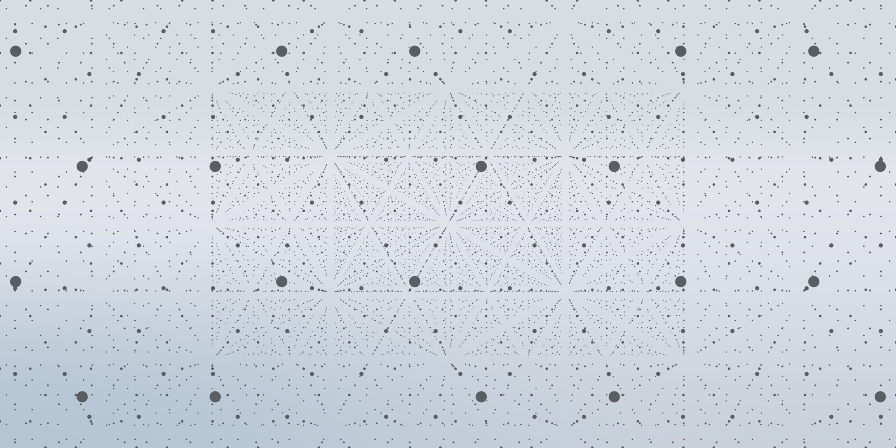
Give the GLSL for this background, as a Shadertoy shader.

```glsl
// Distance to dot pairs in a rectangular repeat, one half of a honeycomb
float pairDistance(vec2 p) {
    vec2 cell = vec2(3.0, sqrt(3.0));
    p -= cell * round(p / cell);
    return length(vec2(abs(p.x) - 0.5, p.y));
}

// Distance to the corners of a honeycomb with unit edges,
// the origin lies halfway along an edge
float honeycombDistance(vec2 p) {
    vec2 offset = vec2(0.75, sqrt(3.0) / 4.0);
    return min(pairDistance(p - offset), pairDistance(p + offset));
}

// Brushed pale metal: soft horizontal bands and a blue lower left corner
vec3 metalBackdrop(vec2 uv) {
    vec3 pale = vec3(0.882, 0.894, 0.922);
    vec3 color = mix(vec3(0.785, 0.815, 0.855), pale, smoothstep(-0.05, 0.58, uv.y));
    color = mix(color, vec3(0.848, 0.868, 0.893), smoothstep(0.6, 0.78, uv.y));
    float corner = 1.0 - smoothstep(0.0, 0.65, length(uv * vec2(0.8, 1.2)));
    return mix(color, vec3(0.69, 0.765, 0.825), 0.85 * corner);
}

void mainImage(out vec4 fragColor, in vec2 fragCoord) {
    vec2 uv = fragCoord / iResolution.xy;
    vec2 p = (fragCoord - 0.5 * iResolution.xy) / iResolution.y;
    float pixel = 1.0 / iResolution.y;

    // Finer layers stop at nested boxes around the centre
    vec2 box = abs(p) / vec2(0.2637, 0.1523);
    float ring = ceil(max(box.x, box.y));
    float layerCount = max(5.0, 15.0 - 3.0 * ring);

    // Evenly stepped honeycomb frequencies interfere into star shapes
    float ink = 0.0;
    for (float layer = 0.0; layer < 12.0; layer++) {
        if (layer >= layerCount) break;
        float frequency = 3.368 + 5.689 * layer;
        float radius = 0.042 / frequency;
        float d = honeycombDistance(p * frequency) / frequency;
        float dot = 1.0 - smoothstep(radius - 0.5 * pixel, radius + 0.5 * pixel, d);
        ink = max(ink, dot * min(1.0, radius / (0.4 * pixel)));
    }

    vec3 color = mix(metalBackdrop(uv), vec3(0.35, 0.37, 0.39), ink);
    fragColor = vec4(color, 1.0);
}
```
